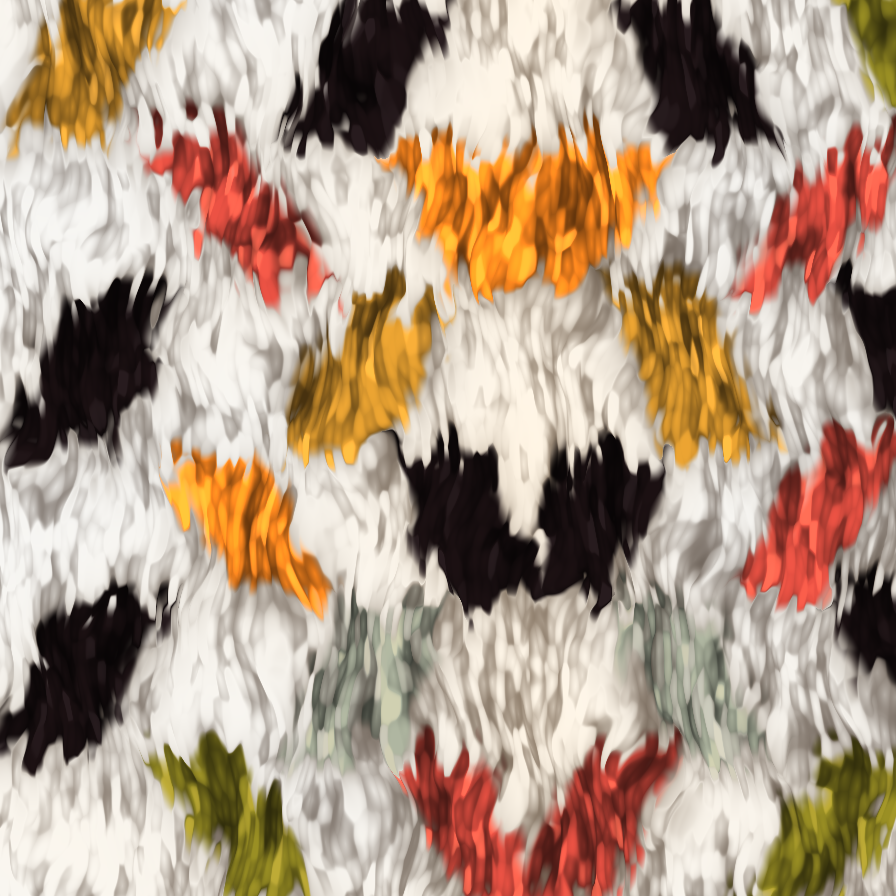
Reproduce this texture procedurally as a Shadertoy shader.

```glsl
#define AXIS_X 0.593
#define ROW_STEP 0.172
#define FIRST_ROW 0.072
#define MARK_HALF vec2(0.058, 0.083)
#define SLANT 0.55
#define EDGE_SOFTNESS 0.009
#define TUFT_SCALE vec2(44.0, 15.0)
#define FIBRE_SCALE vec2(105.0, 30.0)
#define WOOL_LIGHT vec3(0.985, 0.965, 0.93)
#define WOOL_SHADE vec3(0.56, 0.51, 0.46)

// Dyes: black, red, orange, gold, sage, olive
const vec3 PALETTE[6] = vec3[6](
    vec3(0.075, 0.045, 0.05), vec3(0.66, 0.23, 0.19), vec3(0.90, 0.48, 0.11),
    vec3(0.66, 0.46, 0.14), vec3(0.49, 0.51, 0.45), vec3(0.43, 0.40, 0.10));

// Dye of the inner, left and right mark in each row, from the bottom up
const int DYES[18] = int[18](1, 5, 5,  4, 0, 0,  0, 2, 1,  3, 0, 0,  2, 1, 1,  0, 3, 5);

vec2 hash2(vec2 p) {
    vec3 q = fract(p.xyx * vec3(0.1031, 0.1030, 0.0973));
    q += dot(q, q.yzx + 33.33);
    return fract((q.xx + q.yz) * q.zy);
}

// Smooth cellular noise: two blended cell values and the closeness to a cell core
vec3 strands(vec2 p) {
    vec2 cell = floor(p), value = vec2(0.0);
    float total = 0.0, nearest = 2.0;
    for (int y = -1; y <= 1; y++)
    for (int x = -1; x <= 1; x++) {
        vec2 id = cell + vec2(x, y);
        vec2 away = id + 0.15 + 0.7 * hash2(id + 71.0) - p;
        float d2 = dot(away, away);
        float weight = exp(-9.0 * d2);
        value += weight * hash2(id + 13.0);
        total += weight;
        nearest = min(nearest, d2);
    }
    return vec3(value / total, 1.0 - sqrt(nearest));
}

// Signed distance to a slanted block
float slantedBlock(vec2 p, vec2 halfSize, float slant) {
    vec2 d = abs(vec2(p.x - slant * p.y, p.y)) - halfSize;
    d.x /= sqrt(1.0 + slant * slant);
    return max(d.x, d.y);
}

// Nearest mark of the mirrored pattern: distance and dye index
vec2 nearestMark(vec2 p) {
    float side = p.x < AXIS_X ? 0.0 : 1.0;
    float m = abs(p.x - AXIS_X);
    vec2 best = vec2(1.0, 0.0);
    for (int row = 0; row < 6; row++)
    for (int column = 0; column < 2; column++) {
        bool vRow = row % 2 == 0;
        float outer = float(column);
        vec2 jitter = hash2(vec2(float(row) + 5.0, outer * (1.0 + side) + 9.0)) - 0.5;
        vec2 centre = vec2(vRow ? 0.068 + 0.252 * outer : 0.178 + 0.322 * outer,
                           FIRST_ROW + ROW_STEP * float(row));
        vec2 halfSize = MARK_HALF;
        if (vRow) halfSize.x -= 0.006;
        if (!vRow) centre.x -= 0.06 * outer * side;
        if (row == 4 && column == 0) { centre.x -= 0.022; halfSize.x += 0.022; }
        centre += jitter * vec2(0.02, 0.024) * outer;
        float slant = (vRow ? SLANT : -SLANT) * (1.0 + 0.4 * jitter.x);
        float d = slantedBlock(vec2(m, p.y) - centre, halfSize, slant);
        int dye = DYES[row * 3 + (column == 0 ? 0 : 1 + int(side))];
        if (d < best.x) best = vec2(d, float(dye));
    }
    return best;
}

void mainImage(out vec4 fragColor, in vec2 fragCoord) {
    vec2 uv = fragCoord / iResolution.xy;

    // Pile that leans gently from place to place
    vec2 pile = uv;
    pile.x += 0.010 * sin(uv.y * 17.0 + 4.0 * sin(uv.x * 9.0)) + 0.004 * sin(uv.y * 43.0 + uv.x * 31.0);
    vec3 tuft = strands(pile * TUFT_SCALE);
    vec3 fibre = strands(pile * FIBRE_SCALE + tuft.xy);
    float shade = 0.32 * tuft.x + 0.36 * fibre.x + 0.32 * mix(tuft.z, fibre.z, 0.6);

    // Ragged marks, pulled along the strands
    vec2 ragged = uv + (tuft.yx - 0.5) * vec2(0.022, 0.05) + (fibre.yx - 0.5) * vec2(0.012, 0.04);
    vec2 mark = nearestMark(ragged);
    int dye = int(mark.y + 0.5);
    float cover = 1.0 - smoothstep(-EDGE_SOFTNESS, EDGE_SOFTNESS, mark.x);
    if (dye == 4) cover *= mix(0.45, 1.0, smoothstep(0.3, 0.7, fibre.y));

    // Ivory wool with broad warm and cool areas and a bright upper left
    float drift = sin(uv.x * 8.0 + 2.0 * sin(uv.y * 6.0)) * sin(uv.y * 9.0 + 1.0);
    float glow = 0.09 * (uv.y - uv.x) + 0.04 * drift;
    vec3 wool = mix(WOOL_SHADE, WOOL_LIGHT, smoothstep(0.16, 0.62, shade + glow));
    float warmth = exp(-pow((uv.x - AXIS_X) * 7.0, 2.0)) - 0.35 + 0.3 * drift;
    wool += vec3(0.025, 0.0, -0.035) * warmth;
    float fringe = exp(-max(mark.x, 0.0) * 55.0) * (0.3 + 0.7 * fibre.y);
    wool *= 1.0 - fringe * vec3(0.30, 0.33, 0.36);

    // Dyed yarn with lit fibres and deep gaps
    vec3 yarn = PALETTE[dye] * mix(0.42, 1.4, smoothstep(0.18, 0.78, shade));
    yarn += 0.16 * smoothstep(0.72, 0.95, fibre.x) * (dye == 0 ? vec3(0.3, 0.28, 0.3) : vec3(0.9, 0.7, 0.45));

    fragColor = vec4(clamp(mix(wool, yarn, cover), 0.0, 1.0), 1.0);
}
```
